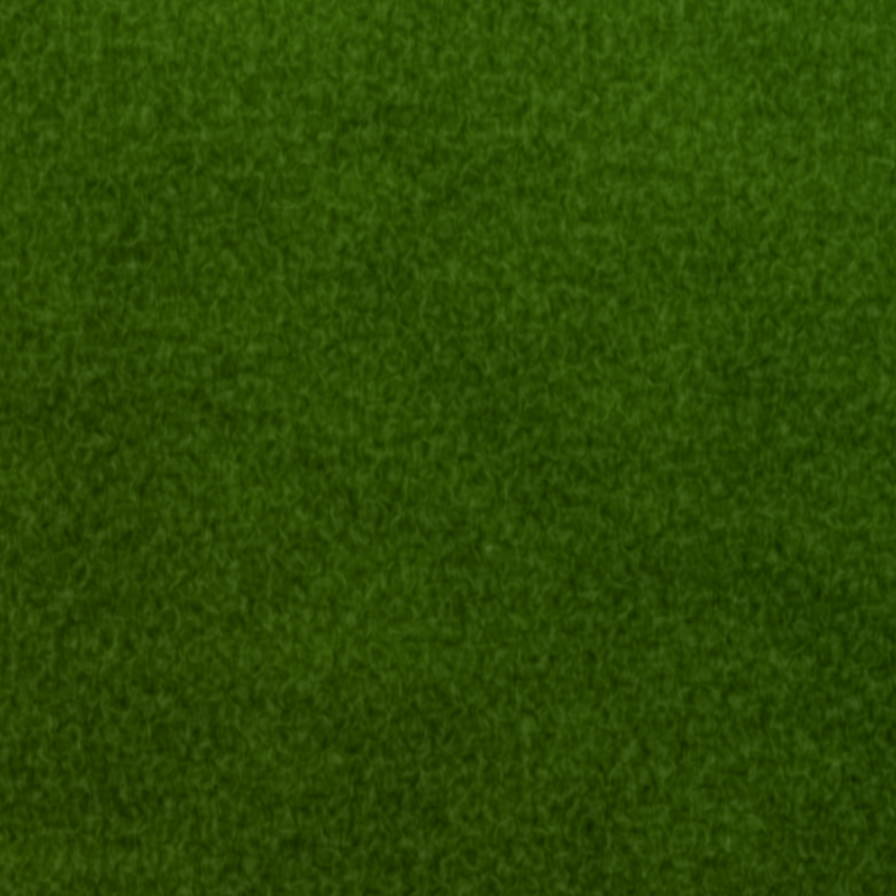
Reproduce this texture procedurally as a WebGL 1 fragment shader.

```glsl
precision highp float;

// Soft mossy turf: lightly warped gradient noise forms short upright tufts,
// gathered in clumps and broad uneven patches, under a light falloff from
// the top right down to a darker, slightly yellower lower left.

uniform vec2 u_resolution;

vec2 randomDirection(vec2 cell) {
  vec3 p = fract(cell.xyx * vec3(0.1031, 0.1030, 0.0973));
  p += dot(p, p.yzx + 33.33);
  float angle = 6.2832 * fract((p.x + p.y) * p.z);
  return vec2(cos(angle), sin(angle));
}

// Gradient noise, roughly -0.7 to 0.7
float noise(vec2 p) {
  vec2 cell = floor(p);
  vec2 f = p - cell;
  vec2 blend = f * f * f * (f * (f * 6.0 - 15.0) + 10.0);
  float a = dot(randomDirection(cell), f);
  float b = dot(randomDirection(cell + vec2(1.0, 0.0)), f - vec2(1.0, 0.0));
  float c = dot(randomDirection(cell + vec2(0.0, 1.0)), f - vec2(0.0, 1.0));
  float d = dot(randomDirection(cell + vec2(1.0, 1.0)), f - vec2(1.0, 1.0));
  return mix(mix(a, b, blend.x), mix(c, d, blend.x), blend.y);
}

// Broad patches of denser and thinner growth, wider than tall
float patches(vec2 uv) {
  float sum = 0.0;
  float weight = 0.5;
  vec2 p = uv * vec2(3.0, 4.2) + 7.3;
  for (int i = 0; i < 4; i++) {
    sum += weight * noise(p);
    p = p * 2.1 + 13.7;
    weight *= 0.8;
  }
  return sum;
}

// Short blades: slightly upright blobs, gently bent by a slower noise
float tufts(vec2 uv) {
  vec2 bend = vec2(noise(uv * 50.0 + 3.1), noise(uv * 50.0 + 57.4));
  vec2 p = uv + bend * 0.005;
  float grain = 0.45 * noise(p * vec2(52.0, 44.0) + 11.0);
  grain += 0.72 * noise(p * vec2(98.0, 76.0) + 91.0);
  grain += 0.50 * noise(p * vec2(165.0, 120.0) + 37.0);
  // Faint straight fibres, stronger in some places than others
  float fibreMask = smoothstep(-0.1, 0.4, noise(uv * 24.0 + 71.0));
  grain += 0.35 * fibreMask * noise(uv * vec2(190.0, 55.0) + 23.0);
  return grain;
}

void main() {
  vec2 uv = gl_FragCoord.xy / u_resolution;
  float grain = tufts(uv);

  // Light falloff, steepest near the top
  float light = 0.026 * (uv.y - 0.5) + 0.046 * (uv.y * uv.y - 0.33)
              + 0.014 * (uv.x - 0.5) * uv.y;
  float shade = light + 0.075 * patches(uv) + 0.135 * grain;

  // Brighter blades turn paler and greyer, dark gaps keep pure green
  vec3 color = vec3(0.168, 0.290, 0.006) + shade * vec3(0.70, 1.0, 0.20);
  color += vec3(0.03, 0.0, 0.10) * max(grain, 0.0);

  // Hue drift: yellower at lower left, fresher green at upper right
  color.r += 0.014 * (1.0 - uv.x - uv.y);

  gl_FragColor = vec4(clamp(color, 0.0, 1.0), 1.0);
}
```
